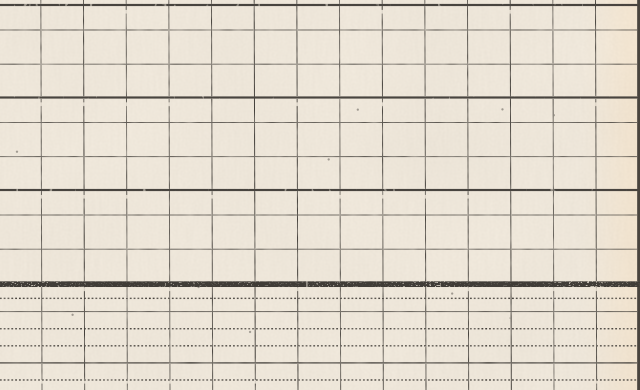
This pattern is drawn by a Shadertoy shader. Its source:

```glsl
const vec3 PAPER = vec3(0.932, 0.902, 0.852);
const vec3 WARM_PAPER = vec3(0.945, 0.890, 0.810);
const vec3 INK = vec3(0.250, 0.235, 0.215);

// Lengths are in canvas heights, with y running down from the top
const float COLUMN_START = 0.1047;
const float COLUMN_PITCH = 0.1094;
const float ROW_START = 0.0128;
const float ROW_PITCH = 0.2372;
const float BAND_Y = 0.7286;
const float LEDGER_START = 0.7991;
const float LEDGER_PITCH = 0.0438;
const float DOT_PITCH = 0.0098;
const float EDGE_X = 1.6375;

vec2 hash2(vec2 p) {
    vec3 q = fract(p.xyx * vec3(0.1031, 0.1030, 0.0973));
    q += dot(q, q.yzx + 33.33);
    return fract((q.xx + q.yz) * q.zy);
}

float cornerSlope(vec2 cell, vec2 corner, vec2 f) {
    return dot(hash2(cell + corner) * 2.0 - 1.0, f - corner);
}

float gradientNoise(vec2 p) {
    vec2 cell = floor(p), f = fract(p);
    vec2 u = f * f * f * (f * (f * 6.0 - 15.0) + 10.0);
    vec2 e = vec2(0.0, 1.0);
    return mix(mix(cornerSlope(cell, e.xx, f), cornerSlope(cell, e.yx, f), u.x),
               mix(cornerSlope(cell, e.xy, f), cornerSlope(cell, e.yy, f), u.x), u.y);
}

float repeatIndex(float x, float start, float pitch) {
    return floor((x - start) / pitch + 0.5);
}

float repeatOffset(float x, float start, float pitch) {
    return x - start - pitch * repeatIndex(x, start, pitch);
}

// Share of a pixel covered by a stroke, also when it is thinner than the pixel
float stroke(float d, float width, float px) {
    float h = 0.5 * width;
    return clamp((min(d + 0.5 * px, h) - max(d - 0.5 * px, -h)) / px, 0.0, 1.0);
}

float dottedLine(vec2 d, float px) {
    return stroke(repeatOffset(d.x, 0.002, DOT_PITCH), 0.0047, px) * stroke(d.y, 0.0036, px);
}

float columnRules(vec2 p, float px) {
    float x = p.x - 0.003 * p.y;
    float column = repeatIndex(x, COLUMN_START, COLUMN_PITCH);
    float row = floor((p.y - ROW_START) / ROW_PITCH);
    float below = p.y - ROW_START - row * ROW_PITCH;
    float tone = 0.68 + 0.22 * hash2(vec2(column, 7.0)).x;
    tone += 0.45 * gradientNoise(vec2(column * 5.3, p.y * 45.0));
    // Short breaks beneath some heavy rules
    float broken = step(0.62, hash2(vec2(column, row + 20.0)).y);
    float gap = smoothstep(0.011, 0.014, below) * (1.0 - smoothstep(0.020, 0.024, below));
    float line = stroke(repeatOffset(x, COLUMN_START, COLUMN_PITCH), 0.0025, px);
    return line * clamp(tone, 0.0, 1.0) * (1.0 - 0.85 * broken * gap);
}

float gridRows(vec2 p, float px) {
    float heavy = stroke(repeatOffset(p.y, ROW_START, ROW_PITCH), 0.0056, px);
    float upper = stroke(repeatOffset(p.y, ROW_START + 0.0641, ROW_PITCH), 0.0022, px);
    float lower = stroke(repeatOffset(p.y, ROW_START + 0.1517, ROW_PITCH), 0.0022, px);
    float fade = 0.80 + 0.45 * gradientNoise(p * vec2(38.0, 9.0));
    float chips = smoothstep(0.28, 0.5, gradientNoise(p * vec2(95.0, 40.0)));
    return max(heavy * (0.95 - 0.5 * chips), max(upper, lower) * fade);
}

float ledgerRows(vec2 p, float px) {
    float index = repeatIndex(p.y, LEDGER_START, LEDGER_PITCH);
    float d = repeatOffset(p.y, LEDGER_START, LEDGER_PITCH);
    float fade = 0.85 + 0.35 * gradientNoise(p * vec2(30.0, 9.0));
    float solid = stroke(d, index > 0.0 ? 0.0034 : 0.0022, px);
    float row = mod(index, 3.0) < 0.5 ? solid : dottedLine(vec2(p.x, d), px);
    float first = dottedLine(vec2(p.x, p.y - 0.765), px);
    return fade * (p.y > 0.782 ? row : first);
}

float wornBand(vec2 p, float px) {
    float ragged = 0.0012 * gradientNoise(vec2(p.x * 70.0, 3.0));
    float patches = smoothstep(-0.15, 0.3, gradientNoise(vec2(p.x * 5.0, 11.0)));
    float flecks = smoothstep(0.08, 0.4, gradientNoise(p * vec2(190.0, 270.0)));
    float nick = stroke(p.x - 0.787, 0.0028, px);
    float wear = max(0.75 * flecks * (0.25 + 0.75 * patches), 0.8 * nick);
    return stroke(p.y - BAND_Y, 0.0152 + ragged, px) * (1.0 - wear);
}

vec3 agedPaper(vec2 p) {
    vec3 color = mix(PAPER, WARM_PAPER, smoothstep(1.48, 1.64, p.x));
    float grain = 0.012 * gradientNoise(p * 145.0) + 0.010 * gradientNoise(p * vec2(120.0, 14.0));
    return color + grain + 0.012 * gradientNoise(p * 4.0);
}

// Sparse dust, at most one speck to a cell
float dust(vec2 p, float px) {
    vec2 cell = floor(p * 9.0);
    vec2 center = (cell + 0.2 + 0.6 * hash2(cell)) / 9.0;
    float present = step(0.94, hash2(cell + 50.0).x);
    return present * (1.0 - smoothstep(0.001, 0.002 + px, length(p - center)));
}

void mainImage(out vec4 fragColor, in vec2 fragCoord) {
    float px = 1.0 / iResolution.y;
    vec2 p = vec2(fragCoord.x, iResolution.y - fragCoord.y) * px;
    float rows = p.y < BAND_Y - 0.02 ? gridRows(p, px) : ledgerRows(p, px);
    float ink = max(columnRules(p, px), rows);
    float band = stroke(p.y - BAND_Y, 0.0152, px);
    ink = mix(ink, wornBand(p, px), band);
    ink = max(ink, 0.95 * stroke(p.x - EDGE_X, 0.0075, px));
    ink = max(ink, 0.45 * dust(p, px));
    fragColor = vec4(mix(agedPaper(p), INK, clamp(ink, 0.0, 1.0)), 1.0);
}
```
